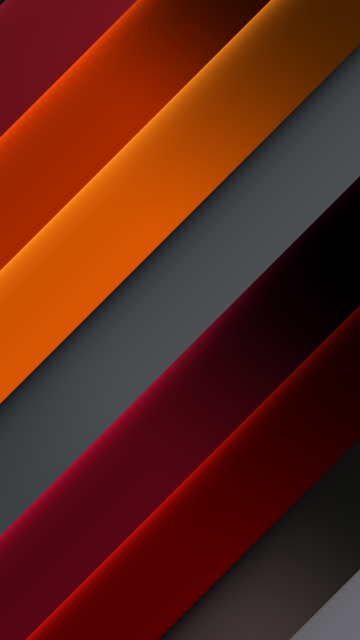
Give the GLSL for this background, as a Shadertoy shader.

```glsl
// Overlapping diagonal bands in ember, slate and wine tones.
// Each band is laid over the previous one along a 45 degree axis, with a
// colour ramp along its length and a lit or shadowed upper rim.

const int BANDS = 8;

// Upper edge of each band, in canvas widths from the top left corner.
const float EDGE[BANDS] = float[](
    0.016, 0.382, 0.752, 1.122, 1.489, 1.848, 2.215, 2.581);

// Body colour at the lower left and upper right ends of each band.
const vec3 NEAR_COLOR[BANDS] = vec3[](
    vec3(0.39, 0.06, 0.10), vec3(0.61, 0.15, 0.00),
    vec3(0.80, 0.32, 0.01), vec3(0.225, 0.24, 0.25),
    vec3(0.31, 0.02, 0.07), vec3(0.32, 0.00, 0.00),
    vec3(0.25, 0.205, 0.205), vec3(0.41, 0.40, 0.43));
const vec3 FAR_COLOR[BANDS] = vec3[](
    vec3(0.42, 0.07, 0.12), vec3(0.16, 0.035, 0.00),
    vec3(0.26, 0.12, 0.00), vec3(0.28, 0.29, 0.30),
    vec3(0.00, 0.00, 0.00), vec3(0.085, 0.00, 0.00),
    vec3(0.07, 0.07, 0.06), vec3(0.41, 0.40, 0.43));

// Where the ramp starts and ends along the band.
const vec2 RAMP[BANDS] = vec2[](
    vec2(-0.4, 0.4), vec2(0.0, 0.75), vec2(-0.3, 1.0), vec2(-1.5, -0.6),
    vec2(-0.95, 0.25), vec2(-1.1, 0.15), vec2(-1.15, -0.35), vec2(-1.0, 0.0));

// Rim colour, and its strength at the far end.
const vec4 RIM[BANDS] = vec4[](
    vec4(0.52, 0.10, 0.17, 1.0), vec4(1.00, 0.30, 0.00, 0.65),
    vec4(1.00, 0.56, 0.13, 0.75), vec4(0.09, 0.10, 0.11, 1.0),
    vec4(0.70, 0.06, 0.20, 0.12), vec4(0.80, 0.06, 0.01, 0.40),
    vec4(0.06, 0.05, 0.05, 1.0), vec4(0.37, 0.36, 0.38, 1.0));

// Falloff distance of the rim into the band.
const float RIM_WIDTH[BANDS] = float[](
    0.025, 0.032, 0.035, 0.050, 0.032, 0.025, 0.060, 0.030);

// Body ramp, with a faint lift towards the lower edge.
vec3 bandBody(vec3 nearColor, vec3 farColor, float ramp, float depth) {
    float lift = 1.0 + 0.06 * smoothstep(0.1, 0.36, depth);
    return mix(nearColor, farColor, ramp) * lift;
}

// Blend a glow or shadow that decays away from the upper edge.
vec3 addRim(vec3 body, vec4 rim, float width, float ramp, float depth) {
    float strength = mix(1.0, rim.a, ramp) * exp(-max(depth, 0.0) / width);
    return mix(body, rim.rgb, strength);
}

void mainImage(out vec4 fragColor, in vec2 fragCoord) {
    // Canvas widths, measured down from the top left.
    vec2 p = vec2(fragCoord.x, iResolution.y - fragCoord.y) / iResolution.x;
    float across = p.x + p.y;
    float along = p.x - p.y;
    float soft = 1.0 / iResolution.x;

    vec3 color = vec3(0.08, 0.06, 0.06);
    for (int i = 0; i < BANDS; i++) {
        float depth = across - EDGE[i];
        float ramp = smoothstep(RAMP[i].x, RAMP[i].y, along);
        vec3 band = bandBody(NEAR_COLOR[i], FAR_COLOR[i], ramp, depth);
        band = addRim(band, RIM[i], RIM_WIDTH[i], ramp, depth);
        color = mix(color, band, smoothstep(-soft, soft, depth));
    }
    fragColor = vec4(color, 1.0);
}
```
